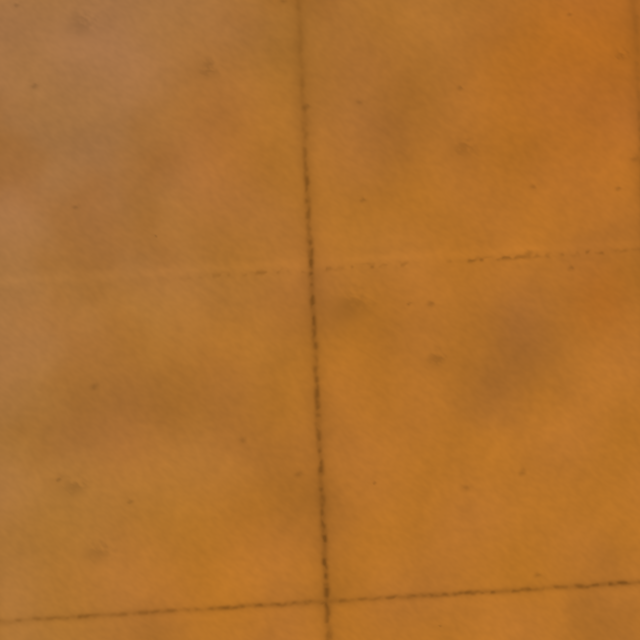
A WebGL 2 fragment shader for this texture:

```glsl
#version 300 es
precision highp float;
// Worn ochre floor tiles seen slightly askew, with soft, crumbling seams.
// A broad warm gradient is mottled by layers of gradient noise; fine slanted
// grain and a few soft specks lie on top.

uniform vec2 u_resolution;
out vec4 fragColor;

const vec3 DUSTY = vec3(0.645, 0.450, 0.270);
const vec3 OCHRE = vec3(0.680, 0.460, 0.210);
const vec3 AMBER = vec3(0.715, 0.450, 0.165);
const vec3 BROWN = vec3(0.620, 0.395, 0.170);
const vec3 RUST  = vec3(0.680, 0.375, 0.130);
const vec3 SEAM  = vec3(0.430, 0.265, 0.090);

// Integer hash giving two values in 0..1
vec2 hash2(vec2 cell) {
    uvec2 q = uvec2(ivec2(cell) + 4096) * uvec2(1597u, 3571u);
    uint n = (q.x ^ q.y) * 747796405u;
    n = (n ^ (n >> 15)) * 277803737u;
    n ^= n >> 13;
    uint m = n * 1664525u + 101390u;
    m ^= m >> 16;
    return vec2(n & 65535u, m & 65535u) / 65535.0;
}

float cornerSlope(vec2 cell, vec2 offset) {
    float angle = 6.2832 * hash2(cell).x;
    return dot(vec2(cos(angle), sin(angle)), offset);
}

float gradientNoise(vec2 p) {
    vec2 i = floor(p), f = p - i;
    vec2 w = f * f * f * (f * (f * 6.0 - 15.0) + 10.0);
    vec2 e = vec2(1.0, 0.0);
    float low = mix(cornerSlope(i, f), cornerSlope(i + e, f - e), w.x);
    float high = mix(cornerSlope(i + e.yx, f - e.yx), cornerSlope(i + 1.0, f - 1.0), w.x);
    return mix(low, high, w.y);
}

float fbm(vec2 p, int octaves) {
    float sum = 0.0, gain = 1.0;
    for (int k = 0; k < octaves; k++) {
        sum += gain * gradientNoise(p);
        p = mat2(1.6, 1.2, -1.2, 1.6) * p + 17.3;
        gain *= 0.5;
    }
    return sum;
}

// Soft blob of influence around a centre
float glow(vec2 p, vec2 centre, vec2 size) {
    vec2 d = (p - centre) / size;
    return exp(-dot(d, d));
}

// Soft line profile, one at its middle
float ridge(float distance, float width) {
    return exp(-distance * distance / (width * width));
}

// Signed distance to the nearest line of a repeat
float lineDistance(float coord, float period) {
    return (fract(coord / period + 0.5) - 0.5) * period;
}

// Sparse soft dark marks, at most one per cell
float specks(vec2 p, float cells, float chance) {
    vec2 q = p * cells, base = floor(q);
    float sum = 0.0;
    for (int y = -1; y <= 1; y++)
    for (int x = -1; x <= 1; x++) {
        vec2 cell = base + vec2(x, y);
        vec2 place = hash2(cell), kind = hash2(cell + 211.0);
        float radius = mix(0.06, 0.17, kind.y);
        sum += step(kind.x, chance) * glow(q, cell + place, vec2(radius * 1.3, radius));
    }
    return sum;
}

// Broad colour drift: dusty at upper left, amber at lower right
vec3 tileColour(vec2 p) {
    float drift = p.x + (1.0 - p.y) * 0.55 + 0.15 * fbm(p * 3.0, 3);
    vec3 colour = mix(DUSTY, OCHRE, smoothstep(0.12, 0.62, drift));
    colour = mix(colour, AMBER, smoothstep(0.45, 0.95, drift));
    float brown = 0.45 * smoothstep(-0.05, 0.5, fbm(p * 3.6 + 12.0, 4))
                + 0.45 * glow(p, vec2(0.56, 0.85), vec2(0.16, 0.26))
                + 0.35 * glow(p, vec2(0.73, 0.46), vec2(0.16, 0.08));
    colour = mix(colour, BROWN, min(brown, 0.75));
    float rust = 0.45 * glow(p, vec2(0.95, 0.92), vec2(0.20, 0.25))
               + 0.28 * glow(p, vec2(0.34, 0.77), vec2(0.10, 0.17))
               + 0.30 * glow(p, vec2(0.94, 0.53), vec2(0.05, 0.06));
    return mix(colour, RUST, min(rust, 0.6));
}

void main() {
    vec2 uv = gl_FragCoord.xy / u_resolution;
    vec3 colour = tileColour(uv);

    // Cloudy mottling and slanted grain
    float clouds = fbm(uv * 7.0 + 9.0, 4);
    vec2 slant = mat2(0.8, 0.6, -0.6, 0.8) * uv;
    float grain = fbm(slant * vec2(62.0, 105.0), 2);
    colour *= 1.0 + 0.065 * clouds + 0.032 * grain;
    colour.b += 0.03 * gradientNoise(uv * 8.0 + 53.0);
    colour *= 1.0 - 0.09 * specks(uv + 0.012 * grain, 9.0, 0.09);
    colour *= 1.0 - 0.10 * specks(uv + 0.003 * grain, 32.0, 0.025);

    // Skewed tile grid with rough joints
    float waver = 0.002 * fbm(uv * 30.0 + 5.0, 2);
    float across = uv.x - 0.514 + 0.048 * uv.y + waver;
    float along = uv.y - 0.029 - 0.061 * uv.x + waver;
    float upright = lineDistance(across, 0.525);
    float level = lineDistance(along, 0.52);
    float upper = step(0.26, along);

    // Dirt gathers in short uneven clumps along the joints
    float crumbs = smoothstep(-0.3, 0.45, fbm(uv * 58.0 + 70.0, 2));
    float stretch = smoothstep(-0.4, 0.3, gradientNoise(uv * 11.0 + 27.0));
    float dirt = mix(0.35, 1.0, crumbs) * mix(0.6, 1.0, stretch);
    float uprightDark = mix(0.72, 0.20, smoothstep(0.6, 0.9, uv.y));
    float lowerDark = mix(0.42, 0.68, uv.x) * dirt;
    float upperDark = 0.40 * smoothstep(0.2, 0.5, uv.x) * crumbs * crumbs * stretch;
    float core = uprightDark * dirt * ridge(upright, 0.0048);
    core = max(core, mix(lowerDark, upperDark, upper) * ridge(level, 0.0040));
    float border = 0.15 * ridge(upright, 0.014);
    border += 0.10 * (1.0 - upper) * ridge(level + 0.004, 0.012);
    colour = mix(colour, SEAM, min(core + border, 0.8));

    // Pale worn edge beside the level joints
    float rimOffset = mix(-0.011, 0.011, upper);
    colour *= 1.0 + 0.03 * ridge(level - rimOffset, 0.008);

    fragColor = vec4(clamp(colour, 0.0, 1.0), 1.0);
}
```
